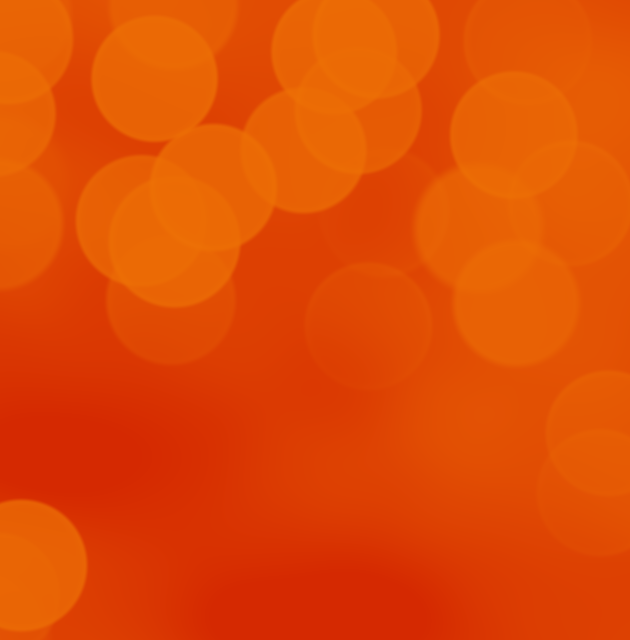
Write a WebGL 1 fragment shader that draws this background.

```glsl
precision highp float;
// Warm out-of-focus lights: translucent orange discs with faint bright rims
// over a smooth red-orange haze. A single heat value is built from noise,
// dark hollows and scattered discs, then mapped to a colour ramp.

uniform vec2 u_resolution;

// Lengths are fractions of the canvas height.
const vec3 COLD = vec3(0.835, 0.160, 0.003);
const vec3 HOT = vec3(0.930, 0.440, 0.022);
const float HAZE_LEVEL = 0.45;
const float HAZE_CONTRAST = 0.55;
const vec2 HAZE_SCALE = vec2(2.6, 3.4);
const float HOLLOW_DEPTH = 0.34;
const vec2 HOLLOW_LEFT = vec2(0.06, 0.29);
const vec2 HOLLOW_BASE = vec2(0.50, 0.03);
const vec2 HOLLOW_SIZE = vec2(0.19, 0.085);
const int UPPER_DISCS = 22;
const int DISC_COUNT = 27;          // the remainder lie along the lower sides
const float DISC_RADIUS = 0.101;
const float RADIUS_SPREAD = 0.006;
const float DISC_HEAT = 0.95;
const float FAINTEST = 0.10;
const float STRONGEST = 0.80;
const float EDGE_SOFTNESS = 0.004;
const float EXTRA_BLUR = 0.025;
const float RIM_WIDTH = 0.004;
const float RIM_HEAT = 0.045;
const float SCATTER = 0.10;

vec2 hash22(vec2 p) {
  vec3 q = fract(p.xyx * vec3(0.1031, 0.1030, 0.0973));
  q += dot(q, q.yzx + 33.33);
  return fract((q.xx + q.yz) * q.zy);
}

float valueNoise(vec2 p) {
  vec2 cell = floor(p);
  vec2 f = fract(p);
  f = f * f * f * (f * (f * 6.0 - 15.0) + 10.0);
  float low = mix(hash22(cell).x, hash22(cell + vec2(1.0, 0.0)).x, f.x);
  float high = mix(hash22(cell + vec2(0.0, 1.0)).x, hash22(cell + 1.0).x, f.x);
  return mix(low, high, f.y);
}

float hollow(vec2 p, vec2 centre) {
  vec2 d = (p - centre) / HOLLOW_SIZE;
  return exp(-0.5 * dot(d, d));
}

// Slowly varying glow behind the discs, a little warmer towards the top.
float haze(vec2 p) {
  vec2 q = mat2(0.94, 0.34, -0.34, 0.94) * p * HAZE_SCALE + 7.3;
  float n = 0.7 * valueNoise(q) + 0.3 * valueNoise(q * 2.1 + 4.7);
  float heat = HAZE_LEVEL + HAZE_CONTRAST * (n - 0.5) + 0.06 * p.y;
  return heat - HOLLOW_DEPTH * (hollow(p, HOLLOW_LEFT) + hollow(p, HOLLOW_BASE));
}

// Even quasi-random spread over the upper half, then alternating sides below.
vec2 discCentre(float i, float aspect) {
  vec2 jitter = SCATTER * (hash22(vec2(i, 3.0)) - 0.5);
  vec2 spread = fract(0.5 + i * vec2(0.75488, 0.56984));
  vec2 upper = vec2(mix(-0.03, 1.03, spread.x) * aspect, mix(0.50, 1.03, spread.y));
  vec2 lower = vec2(mod(i, 2.0) * aspect, 0.42 * spread.y);
  return jitter + (i < float(UPPER_DISCS) ? upper : lower);
}

// Lays one translucent disc over the heat gathered so far.
float addDisc(float heat, vec2 p, float i, float aspect) {
  vec2 look = hash22(vec2(i, 11.0));
  vec2 shape = hash22(vec2(i, 23.0));
  vec2 offset = p - discCentre(i, aspect);
  float radius = DISC_RADIUS + RADIUS_SPREAD * (shape.x - 0.5);
  float blur = max(EDGE_SOFTNESS, 1.0 / u_resolution.y)
             + EXTRA_BLUR * pow(shape.y, 8.0);
  float edge = length(offset) - radius;
  float cover = 1.0 - smoothstep(-blur, blur, edge);

  // Faint discs dissolve towards one side.
  float angle = 6.2832 * look.y;
  float side = dot(offset, vec2(cos(angle), sin(angle))) / radius;
  float fade = 1.0 - (1.0 - look.x) * 0.7 * smoothstep(-0.8, 1.0, side);

  float strength = mix(FAINTEST, STRONGEST, look.x) * fade;
  float ring = (edge + RIM_WIDTH) / (RIM_WIDTH + 0.5 * blur);
  float rim = RIM_HEAT * exp(-ring * ring) * fade * EDGE_SOFTNESS / blur;
  return mix(heat, DISC_HEAT, strength * cover) + rim;
}

void main() {
  vec2 p = gl_FragCoord.xy / u_resolution.y;
  float aspect = u_resolution.x / u_resolution.y;
  float heat = haze(p);
  for (int i = 0; i < DISC_COUNT; i++) {
    heat = addDisc(heat, p, float(i), aspect);
  }
  gl_FragColor = vec4(mix(COLD, HOT, clamp(heat, 0.0, 1.0)), 1.0);
}
```
